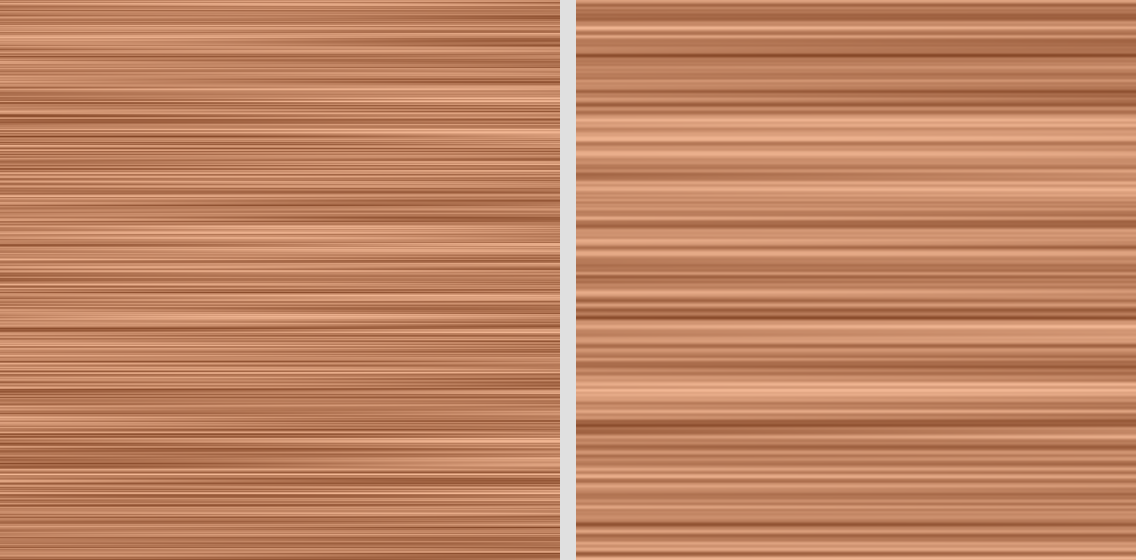
Left: the whole. Right: its middle third, enlarged.
This texture is drawn by a WebGL 2 fragment shader. Its source:

```glsl
#version 300 es
precision highp float;
// Brushed copper: fine horizontal streaks over soft, wide bands of light.

uniform vec2 u_resolution;
out vec4 fragColor;

const vec3 COPPER = vec3(0.740, 0.502, 0.370);   // mean metal colour
const vec3 SHEEN  = vec3(0.98, 1.01, 0.98);      // colour shift per unit of brightness
const float CONTRAST = 1.0;
const float MIN_LIGHT = -0.23;                   // deepest groove
const float MAX_LIGHT = 0.21;                    // brightest ridge

// Streak layers, fine to broad: cells across the width, cells up the height, strength.
const int LAYERS = 6;
const vec3 STREAKS[LAYERS] = vec3[LAYERS](
    vec3(0.65, 380.0, 0.220),
    vec3(0.75, 237.0, 0.235),
    vec3(0.70, 131.0, 0.130),
    vec3(0.90,  57.0, 0.080),
    vec3(0.90,  23.0, 0.080),
    vec3(0.70,   8.0, 0.050)
);

const float TAU = 6.283185;

// Integer hash of a lattice cell, returned in 0..1.
float hash(ivec2 cell) {
    uint h = uint(cell.x) * 1597u + uint(cell.y) * 51749u;
    h = h * 747796405u + 2891336453u;
    h = ((h >> ((h >> 28u) + 4u)) ^ h) * 277803737u;
    h = (h >> 22u) ^ h;
    return float(h >> 8u) / 16777216.0;
}

// Contribution of one lattice corner: random unit gradient dotted with the offset.
float corner(ivec2 cell, vec2 offset) {
    float angle = TAU * hash(cell);
    return dot(vec2(cos(angle), sin(angle)), offset);
}

float gradientNoise(vec2 p) {
    ivec2 cell = ivec2(floor(p));
    vec2 f = fract(p);
    vec2 w = f * f * f * (f * (f * 6.0 - 15.0) + 10.0);
    float low = mix(corner(cell, f),
                    corner(cell + ivec2(1, 0), f - vec2(1.0, 0.0)), w.x);
    float high = mix(corner(cell + ivec2(0, 1), f - vec2(0.0, 1.0)),
                     corner(cell + ivec2(1, 1), f - vec2(1.0, 1.0)), w.x);
    return mix(low, high, w.y);
}

// Sum of stretched noise layers; those too fine for the pixel grid fade out.
float brushedLight(vec2 uv) {
    float light = 0.0;
    for (int i = 0; i < LAYERS; i++) {
        vec3 streak = STREAKS[i];
        vec2 shift = vec2(17.37, 431.19) * float(i + 1);
        float visible = 1.0 - smoothstep(0.8, 1.3, streak.y / u_resolution.y);
        light += visible * streak.z * gradientNoise(uv * streak.xy + shift);
    }
    return light * CONTRAST;
}

void main() {
    vec2 uv = gl_FragCoord.xy / u_resolution;
    float light = clamp(brushedLight(uv), MIN_LIGHT, MAX_LIGHT);
    fragColor = vec4(COPPER + SHEEN * light, 1.0);
}
```
